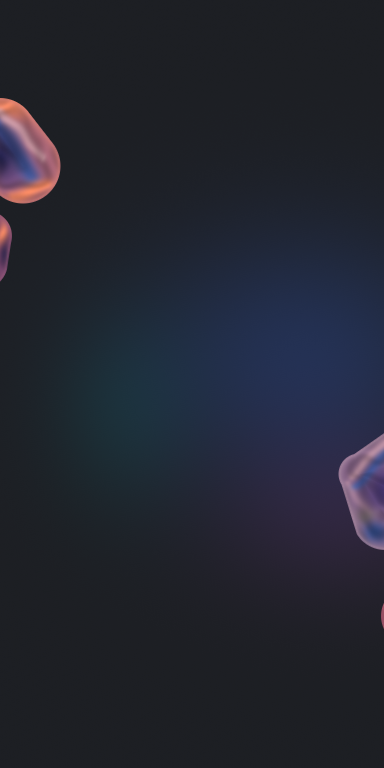
Reproduce this background procedurally as a WebGL 1 fragment shader.

```glsl
precision highp float;
// Iridescent glass drops at the left and right edges of a charcoal backdrop.
// Soft Gaussian glows tint the backdrop; each drop is a union of tapered
// capsules, coloured by noise-warped streaks, thin ripples and a bright rim.
uniform vec2 u_resolution;

float hash(vec2 p) {
  return fract(sin(dot(p, vec2(127.1, 311.7))) * 43758.5);
}

float noise(vec2 p) {
  vec2 i = floor(p), f = fract(p);
  f = f * f * (3.0 - 2.0 * f);
  return mix(mix(hash(i), hash(i + vec2(1, 0)), f.x),
             mix(hash(i + vec2(0, 1)), hash(i + vec2(1, 1)), f.x), f.y);
}

// Gaussian falloff around a centre
float spot(vec2 p, vec2 centre, vec2 radius) {
  p = (p - centre) / radius;
  return exp(-dot(p, p));
}

// Signed distance to a capsule whose radius goes from ra to rb
float capsule(vec2 p, vec2 a, vec2 b, float ra, float rb) {
  vec2 ab = b - a;
  float h = clamp(dot(p - a, ab) / dot(ab, ab), 0.0, 1.0);
  return length(p - a - ab * h) - mix(ra, rb, h);
}

// Soft line from a to b
float streak(vec2 p, vec2 a, vec2 b, float width) {
  float d = capsule(p, a, b, 0.0, 0.0) / width;
  return exp(-d * d);
}

// Lays a drop over the backdrop, with ripples and a lit rim
vec3 glass(vec3 under, vec3 tint, vec3 rim, float d, vec2 q, float pixel) {
  float ripple = sin(d * 32.0 + noise(q * 5.0) * 7.0);
  tint *= 1.0 + 0.1 * ripple;
  tint = mix(tint, rim, 0.6 * exp(-abs(d + 0.015) * 32.0));
  return mix(under, tint, clamp(0.5 - d / pixel, 0.0, 1.0));
}

void main() {
  // Canvas is 3.84 wide and 7.68 tall here, y running down from the top
  float pixel = 3.84 / u_resolution.x;
  vec2 p = vec2(gl_FragCoord.x, u_resolution.y - gl_FragCoord.y) * pixel;
  vec2 q = p + 0.12 * (vec2(noise(p * 4.0), noise(p * 4.0 + 17.0)) - 0.5);

  vec3 orange = vec3(0.90, 0.50, 0.36);
  vec3 pale = vec3(0.80, 0.62, 0.65);
  vec3 blue = vec3(0.22, 0.32, 0.58);
  vec3 navy = vec3(0.14, 0.13, 0.29);

  // Backdrop glows: blue, teal, violet
  vec3 color = vec3(0.113, 0.121, 0.139);
  color += vec3(0.025, 0.070, 0.185) * spot(p, vec2(3.05, 3.55), vec2(1.65, 1.25));
  color += vec3(-0.010, 0.055, 0.050) * spot(p, vec2(1.25, 4.1), vec2(0.75, 1.0));
  color += vec3(0.070, 0.020, 0.080) * spot(p, vec2(3.45, 5.1), vec2(1.3, 0.9));

  // Upper left drop
  float d = capsule(p, vec2(0.0, 1.34), vec2(0.23, 1.66), 0.36, 0.375);
  vec3 tint = vec3(0.60, 0.36, 0.42);
  tint = mix(tint, orange, spot(q, vec2(0.08, 1.08), vec2(0.32, 0.15)));
  tint = mix(tint, vec3(0.43, 0.29, 0.47), spot(q, vec2(0.1, 1.75), vec2(0.25, 0.22)));
  tint = mix(tint, blue, 0.9 * streak(q, vec2(0.0, 1.28), vec2(0.3, 1.8), 0.09));
  tint = mix(tint, navy, spot(q, vec2(0.0, 1.55), vec2(0.14, 0.2)));
  tint = mix(tint, pale, 0.7 * streak(q, vec2(0.0, 1.14), vec2(0.42, 1.6), 0.04));
  tint = mix(tint, orange, streak(q, vec2(0.15, 2.0), vec2(0.46, 1.86), 0.07));
  color = glass(color, tint, vec3(0.85, 0.50, 0.46), d, q, pixel);

  // Small drop below it
  d = capsule(p, vec2(-0.13, 2.36), vec2(-0.2, 2.62), 0.25, 0.28);
  tint = mix(vec3(0.42, 0.24, 0.38), orange, spot(q, vec2(0.0, 2.32), vec2(0.07, 0.14)));
  tint = mix(tint, navy, spot(q, vec2(0.06, 2.56), vec2(0.06, 0.13)));
  color = glass(color, tint, vec3(0.60, 0.36, 0.48), d, q, pixel);

  // Large right drop
  vec2 shoulder = vec2(3.59, 4.74);
  d = min(capsule(p, shoulder, vec2(3.85, 5.17), 0.205, 0.33),
          capsule(p, shoulder, vec2(4.0, 4.64), 0.205, 0.37));
  tint = vec3(0.46, 0.34, 0.47);
  tint = mix(tint, vec3(0.26, 0.20, 0.42), spot(q, vec2(3.82, 4.9), vec2(0.2, 0.2)));
  tint = mix(tint, blue, 0.8 * streak(q, vec2(3.58, 4.85), vec2(3.84, 4.55), 0.05));
  tint = mix(tint, pale, 0.6 * streak(q, vec2(3.54, 4.72), vec2(3.84, 4.45), 0.045));
  tint = mix(tint, pale, 0.4 * streak(q, vec2(3.5, 4.8), vec2(3.68, 5.15), 0.04));
  tint = mix(tint, vec3(0.44, 0.38, 0.41), spot(q, vec2(3.66, 5.2), vec2(0.12, 0.1)));
  tint = mix(tint, blue * 0.85, spot(q, vec2(3.78, 5.36), vec2(0.16, 0.1)));
  color = glass(color, tint, vec3(0.70, 0.58, 0.66), d, q, pixel);

  // Sliver of a drop at the right edge
  d = length(p - vec2(4.11, 6.16)) - 0.3;
  color = glass(color, vec3(0.60, 0.30, 0.36), vec3(0.62, 0.34, 0.44), d, q, pixel);

  // Fine grain hides banding
  color += (hash(floor(p * 100.0)) - 0.5) * 0.004;
  gl_FragColor = vec4(color, 1.0);
}
```
